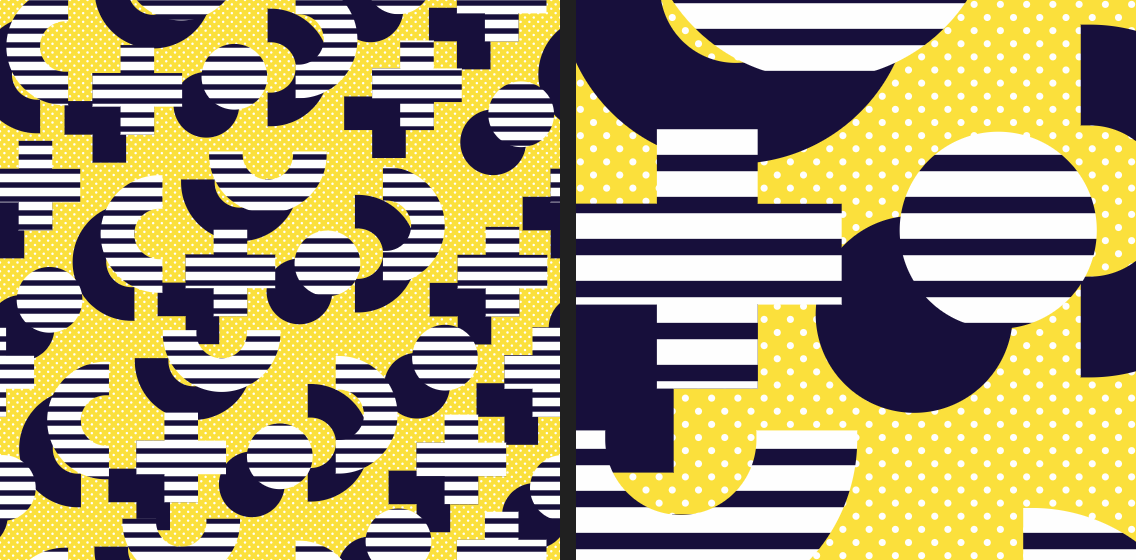
Left, the full canvas; right, a detail of the centre.
Reproduce this pattern procedurally as a WebGL 2 fragment shader.

```glsl
#version 300 es
precision highp float;
// Striped circles, crosses and half rings with hard navy shadows on dotted yellow.

uniform vec2 u_resolution;
out vec4 fragColor;

const int CIRCLE = 0, CROSS = 1, RING_RIGHT = 2, RING_LEFT = 3, RING_DOWN = 4;
const float TILE = 3.0; // the canvas is three rows high

// Motifs of one row: x, y (pointing down) and kind
const int MOTIFS = 9;
const vec3 ROW[MOTIFS] = vec3[](
    vec3(1.27, 0.43, 0), vec3(2.79, 0.59, 0), vec3(2.13, -0.08, 0),
    vec3(0.73, 0.46, 1), vec3(2.21, 0.47, 1), vec3(2.71, 0.00, 1),
    vec3(1.57, 0.22, 2), vec3(0.35, 0.25, 3), vec3(0.955, -0.21, 4));

vec2 hash22(vec2 p) {
    vec3 h = fract(p.xyx * vec3(0.1031, 0.1030, 0.0973));
    h += dot(h, h.yzx + 33.33);
    return fract((h.xx + h.yz) * h.zy);
}

float boxDistance(vec2 p, vec2 halfSize) {
    vec2 d = abs(p) - halfSize;
    return length(max(d, 0.0)) + min(max(d.x, d.y), 0.0);
}

// Thick half ring on the right of a vertical cut, with short straight legs
float halfRingDistance(vec2 p) {
    float radius = length(vec2(max(p.x - 0.016, 0.0), p.y));
    return max(abs(radius - 0.225) - 0.09, -p.x);
}

float motifDistance(vec2 p, int kind) {
    p -= TILE * round(p / TILE); // wrap around the canvas edges
    if (kind == CIRCLE) return length(p) - 0.176;
    if (kind == CROSS) {
        vec2 arm = vec2(0.24, 0.09);
        return min(boxDistance(p, arm), boxDistance(p, arm.yx));
    }
    if (kind == RING_LEFT) p = -p;
    if (kind == RING_DOWN) p = p.yx;
    return halfRingDistance(p);
}

float dotDistance(vec2 p) {
    float pitch = TILE / 64.0;
    vec2 cell = p / pitch;
    float nearest = min(length(fract(cell) - 0.5), length(fract(cell + 0.5) - 0.5));
    return nearest * pitch - 0.0063;
}

float stripeDistance(float y) {
    float pitch = TILE / 40.0;
    return (abs(fract(y / pitch + 0.285) - 0.5) - 0.195) * pitch;
}

float coverage(float d, float pixel) {
    return clamp(0.5 - d / pixel, 0.0, 1.0);
}

void main() {
    float pixel = TILE / u_resolution.y;
    vec2 p = gl_FragCoord.xy * pixel;
    p.y = TILE - p.y;

    // Nearest motif and nearest shadow over all rows
    float front = 1e3, shadow = 1e3;
    for (int row = 0; row < 3; row++) {
        vec2 rowShift = vec2(fract(float(row) * 0.5 + float(row / 2) * 0.25), row);
        for (int i = 0; i < MOTIFS; i++) {
            if (row == 1 && i == 2) continue; // leave room for the circle above
            vec2 jitter = (hash22(vec2(i, row) + 7.0) - 0.5) * 0.05;
            vec2 q = p - ROW[i].xy - rowShift - jitter;
            int kind = int(ROW[i].z);
            front = min(front, motifDistance(q, kind));
            shadow = min(shadow, motifDistance(q - vec2(-0.15, 0.15), kind));
        }
    }

    // Layers from back to front
    vec3 yellow = vec3(0.985, 0.88, 0.235);
    vec3 navy = vec3(0.09, 0.06, 0.23);
    vec3 white = vec3(0.995);
    vec3 color = mix(yellow, white, coverage(dotDistance(p), pixel));
    color = mix(color, navy, coverage(shadow, pixel));
    vec3 stripes = mix(white, navy, coverage(stripeDistance(p.y), pixel));
    color = mix(color, stripes, coverage(front, pixel));
    fragColor = vec4(color, 1.0);
}
```
